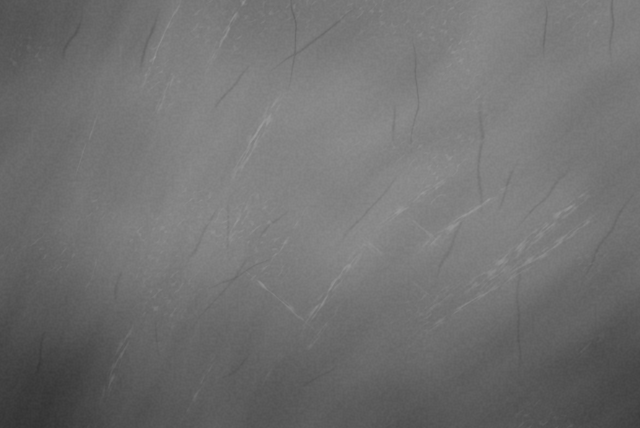
Give the GLSL for this texture, as a WebGL 1 fragment shader.

```glsl
precision highp float;
// A worn grey chalkboard: uneven light that falls off to the edges, wiped
// diagonal smears and chalk dust from stretched gradient noise, then looped
// chalk strokes, thin dark scratches and a fine grain.
uniform vec2 u_resolution;

vec2 hash2(vec2 p) {
  vec3 q = fract(vec3(p.xyx) * vec3(0.1031, 0.1030, 0.0973));
  q += dot(q, q.yzx + 33.33);
  return fract((q.xx + q.yz) * q.zy);
}

float corner(vec2 cell, vec2 offset) {
  float angle = 6.2832 * hash2(cell).x;
  return dot(vec2(cos(angle), sin(angle)), offset);
}

float gradientNoise(vec2 p) {
  vec2 i = floor(p), f = fract(p);
  vec2 u = f * f * f * (f * (f * 6.0 - 15.0) + 10.0);
  vec2 e = vec2(1.0, 0.0);
  return mix(mix(corner(i, f), corner(i + e, f - e), u.x),
             mix(corner(i + e.yx, f - e.yx), corner(i + 1.0, f - 1.0), u.x), u.y);
}

float fbm(vec2 p) {
  float sum = 0.0, gain = 0.6;
  for (int i = 0; i < 4; i++) {
    sum += gain * gradientNoise(p);
    p = mat2(1.6, 1.2, -1.2, 1.6) * p + 17.3;
    gain *= 0.5;
  }
  return sum;
}

// Coordinates along (x) and across (y) a given direction.
vec2 along(vec2 p, float angle) {
  float c = cos(angle), s = sin(angle);
  return vec2(c * p.x + s * p.y, c * p.y - s * p.x);
}

// Soft streak that fades at its ends and bends a little.
float streak(vec2 q, float halfLength, float width, float bend) {
  float across = (q.y + bend * q.x * q.x) / width;
  return smoothstep(1.0, 0.3, abs(q.x) / halfLength) * exp(-across * across);
}

// Broad light: brightest above the middle, darkest in the lower corners.
float boardLight(vec2 uv) {
  float light = 0.515;
  light -= 0.17 * smoothstep(0.5, 0.0, uv.y);
  light -= 0.12 * smoothstep(0.3, 0.0, uv.x);
  light -= 0.08 * smoothstep(0.75, 1.0, uv.x) * (1.0 - 0.6 * smoothstep(0.5, 1.0, uv.y));
  light -= 0.06 * smoothstep(0.75, 1.0, uv.y) * smoothstep(0.85, 0.4, uv.x);
  return light;
}

// Wiped smears: steep on the left, flatter on the right.
float smears(vec2 p) {
  vec2 warped = p + 0.05 * vec2(gradientNoise(p * 3.0), gradientNoise(p * 3.0 + 9.0));
  float steep = fbm(along(warped, 1.15) * vec2(2.2, 13.0));
  float flatter = fbm(along(warped, 0.65) * vec2(2.0, 10.0) + 40.0);
  float wiped = mix(steep, flatter, smoothstep(0.4, 0.9, p.x));
  return 0.05 * wiped + 0.05 * fbm(p * 3.0 + 5.0);
}

// Chalk strokes, half of them gathered in a rubbed patch at the right.
float chalk(vec2 p) {
  float sum = 0.0;
  for (int i = 0; i < 32; i++) {
    float k = float(i);
    vec2 place = hash2(vec2(k, 3.7)), shape = hash2(vec2(k, 21.1));
    bool gathered = mod(k, 2.0) < 0.5;
    vec2 center = gathered ? vec2(0.95, 0.28) + place * vec2(0.4, 0.27)
                           : place * vec2(1.5, 0.95);
    float angle = gathered ? 0.5 + 0.25 * shape.x : mix(1.35, 0.55, place.x);
    if (mod(k, 7.0) > 5.5) angle = -0.7;
    vec2 q = along(p - center, angle);
    float body = streak(q, 0.06 + 0.1 * shape.y, 0.004 + 0.013 * shape.x * shape.x, 0.5 * (shape.y - 0.5));
    float dust = smoothstep(-0.25, 0.5, gradientNoise(q * vec2(35.0, 150.0) + k));
    sum += body * dust * (0.3 + 0.7 * shape.y);
  }
  return min(sum, 1.3);
}

// Thin, faint, wavering scratches.
float scratches(vec2 p) {
  float sum = 0.0;
  vec2 wavy = p + 0.012 * vec2(gradientNoise(p * 14.0), gradientNoise(p * 14.0 + 31.0));
  for (int i = 0; i < 26; i++) {
    float k = float(i);
    vec2 place = hash2(vec2(k, 57.3)), shape = hash2(vec2(k, 83.9));
    float angle = mod(k, 3.0) < 0.5 ? 1.57 : mix(0.4, 1.4, shape.x);
    vec2 q = along(wavy - place * vec2(1.5, 1.0), angle);
    sum += streak(q, 0.05 + 0.13 * shape.y, 0.0022 + 0.002 * shape.x, 1.6 * (shape.x - 0.5))
           * (0.4 + 0.6 * place.y);
  }
  return min(sum, 1.2);
}

void main() {
  vec2 uv = gl_FragCoord.xy / u_resolution;
  vec2 p = gl_FragCoord.xy / u_resolution.y;
  float grey = boardLight(uv) + smears(p);

  // Loose dust lies in cloudy patches.
  float patches = smoothstep(0.0, 0.35, fbm(p * 3.5 + 60.0));
  float specks = smoothstep(0.1, 0.6, gradientNoise(along(p, 0.7) * vec2(60.0, 120.0)));
  grey += 0.05 * patches * specks + 0.1 * chalk(p) - 0.055 * scratches(p);

  float grain = gradientNoise(p * 165.0) + 0.6 * gradientNoise(p * 80.0 + 7.0);
  grey += 0.025 * grain;
  gl_FragColor = vec4(vec3(grey), 1.0);
}
```
